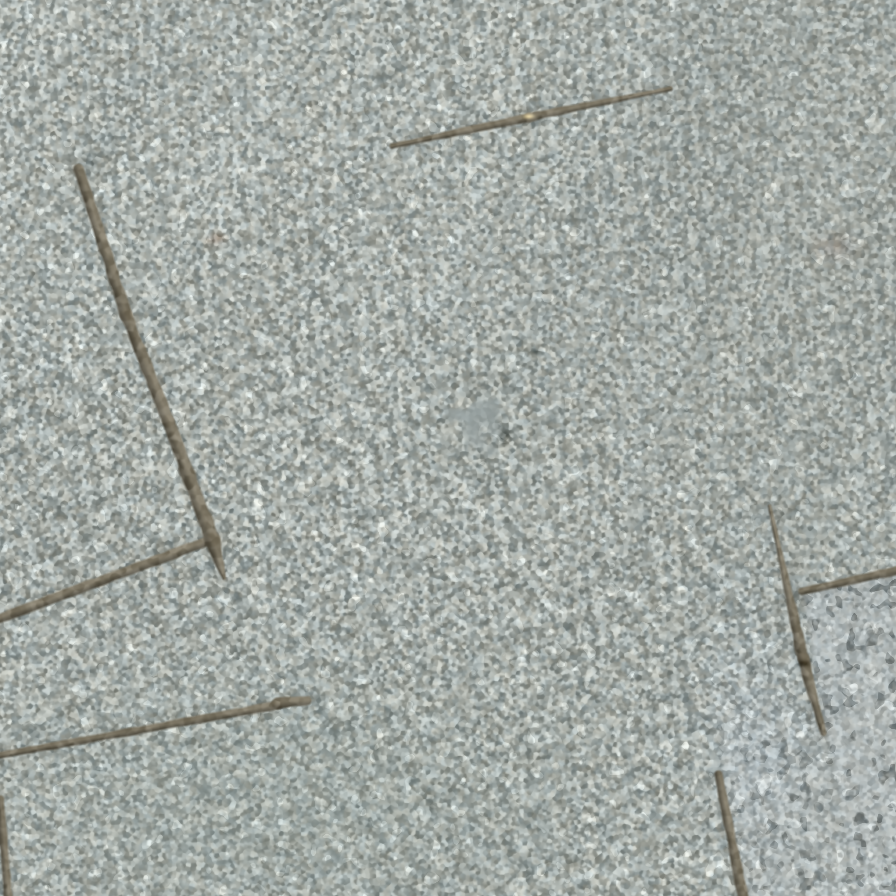
A three.js fragment shader for this texture:

```glsl
varying vec2 vUv;

float hash(vec2 p) {
  return fract(sin(dot(p, vec2(127.1, 311.7))) * 43758.55);
}

// Cellular noise: random cell tones blended softly around jittered centres
float grain(vec2 p) {
  vec2 cell = floor(p), f = fract(p);
  float total = 0.0, weights = 0.0;
  for (int y = -1; y <= 1; y++) {
    for (int x = -1; x <= 1; x++) {
      vec2 o = vec2(float(x), float(y));
      vec2 id = cell + o;
      vec2 d = o + vec2(hash(id + 7.3), hash(id + 41.9)) - f;
      float w = exp(-4.0 * dot(d, d));
      total += w * hash(id);
      weights += w;
    }
  }
  return total / weights;
}

float spot(vec2 p, vec2 centre, vec2 radius) {
  vec2 d = (p - centre) / radius;
  return exp(-dot(d, d));
}

// Tapered joint filled with brown grit, darker along its lower edge
void joint(inout vec3 col, vec2 p, vec2 a, vec2 b, float wa, float wb) {
  vec2 ab = b - a;
  float t = clamp(dot(p - a, ab) / dot(ab, ab), 0.0, 1.0);
  vec2 off = p - a - ab * t;
  vec2 side = normalize(vec2(-ab.y, ab.x)) * sign(ab.x);
  float halfWidth = mix(wa, wb, t) * (0.85 + 0.3 * grain(p * 75.0));
  float d = length(off);
  float across = dot(off, side) / halfWidth;
  float cover = 1.0 - smoothstep(halfWidth - 0.0020, halfWidth + 0.0018, d);
  vec3 grit = mix(vec3(0.34, 0.32, 0.27), vec3(0.49, 0.46, 0.39), smoothstep(-0.8, 0.3, across));
  grit += 0.20 * (grain(p * 170.0 + 19.0) - 0.5);
  col *= 1.0 - 0.06 * exp(-d * d / 0.00008);
  col = mix(col, grit, cover * 0.92);
}

void main() {
  vec2 p = vUv;

  // Broad, uneven tone of the paving
  vec3 col = vec3(0.636, 0.661, 0.643);
  float drift = sin(p.x * 7.0 + 2.0 * sin(p.y * 5.0)) * sin(p.y * 8.0 + p.x * 3.0);
  col += 0.004 * drift;
  col += 0.018 * spot(p, vec2(0.1, 0.95), vec2(0.45, 0.35));
  col -= 0.016 * spot(p, vec2(0.95, 0.75), vec2(0.25, 0.4));
  col -= vec3(0.018, 0.010, 0.010) * spot(p, vec2(0.32, 0.1), vec2(0.3, 0.14));

  // Paler, bluish slabs in the lower right corner
  float rightOfJoint = smoothstep(-0.004, 0.008, p.x - 0.893 - (0.340 - p.y) * 0.17);
  float belowJoint = smoothstep(-0.004, 0.008, 0.340 + (p.x - 0.893) * 0.215 - p.y);
  float lowSlab = smoothstep(-0.006, 0.02, p.x - 0.801 - (0.141 - p.y) * 0.2)
    * (1.0 - smoothstep(0.12, 0.26, p.y));
  float pale = max(rightOfJoint * belowJoint, 0.75 * lowSlab);
  col += pale * vec3(0.055, 0.057, 0.072);
  col += vec3(0.015, 0.022, 0.036) * spot(p, vec2(0.84, 0.2), vec2(0.06, 0.12));

  // Stone grain: fine speckle, calmer at the upper right and lower left
  float patchMask = smoothstep(0.032, 0.008,
    length((p - vec2(0.531, 0.525)) * vec2(1.0, 0.9)) + 0.035 * (grain(p * 70.0) - 0.5));
  float fine = grain(p * 250.0) - 0.5;
  float clump = grain(p * 130.0 + 31.0) - 0.5;
  float warmth = grain(p * 160.0 + 83.0) - 0.5;
  float calm = max(spot(p, vec2(0.95, 0.8), vec2(0.25, 0.4)), spot(p, vec2(0.25, 0.08), vec2(0.4, 0.16)));
  float contrast = (1.0 - 0.5 * patchMask) * (1.0 - 0.4 * pale) * (1.0 - 0.2 * calm);
  col += contrast * (0.40 * fine + 0.06 * clump);
  col += contrast * warmth * vec3(0.035, 0.0, -0.035);
  col += 0.11 * smoothstep(0.75, 0.88, grain(p * 135.0 + 57.0));
  col -= pale * 0.18 * smoothstep(0.64, 0.80, grain(p * 150.0 + 11.0));

  // Smooth patch, small stains and chips
  col = mix(col, vec3(0.57, 0.615, 0.62), 0.55 * patchMask);
  col -= 0.22 * spot(p, vec2(0.563, 0.514), vec2(0.006, 0.009));
  col -= 0.18 * spot(p, vec2(0.598, 0.609), vec2(0.005));
  col -= vec3(0.03, 0.09, 0.12) * spot(p, vec2(0.241, 0.733), vec2(0.010, 0.007));
  col -= vec3(0.04, 0.07, 0.08) * spot(p, vec2(0.931, 0.724), vec2(0.022, 0.014));
  col -= 0.10 * spot(p, vec2(0.105, 0.819), vec2(0.012, 0.006));
  col -= 0.06 * spot(p, vec2(0.266, 0.295), vec2(0.008, 0.022));

  // Joints on the left
  joint(col, p, vec2(0.000, 0.310), vec2(0.232, 0.396), 0.0055, 0.0055);
  joint(col, p, vec2(0.088, 0.811), vec2(0.141, 0.648), 0.0060, 0.0065);
  joint(col, p, vec2(0.141, 0.648), vec2(0.188, 0.530), 0.0065, 0.0070);
  joint(col, p, vec2(0.188, 0.530), vec2(0.237, 0.397), 0.0070, 0.0085);
  joint(col, p, vec2(0.237, 0.397), vec2(0.250, 0.355), 0.0100, 0.0020);
  joint(col, p, vec2(0.000, 0.157), vec2(0.310, 0.213), 0.0038, 0.0050);
  joint(col, p, vec2(0.310, 0.215), vec2(0.343, 0.218), 0.0065, 0.0045);
  joint(col, p, vec2(0.000, 0.108), vec2(0.009, 0.000), 0.0045, 0.0050);

  // Joints at the top and on the right
  joint(col, p, vec2(0.438, 0.837), vec2(0.590, 0.869), 0.0030, 0.0050);
  joint(col, p, vec2(0.590, 0.869), vec2(0.748, 0.901), 0.0050, 0.0025);
  joint(col, p, vec2(0.859, 0.435), vec2(0.896, 0.265), 0.0020, 0.0065);
  joint(col, p, vec2(0.896, 0.265), vec2(0.919, 0.182), 0.0065, 0.0035);
  joint(col, p, vec2(0.895, 0.340), vec2(1.000, 0.363), 0.0038, 0.0050);
  joint(col, p, vec2(0.802, 0.136), vec2(0.829, 0.000), 0.0045, 0.0058);

  // Bright fleck and dark knot inside the joints
  col += vec3(0.35, 0.32, 0.22) * spot(p, vec2(0.590, 0.870), vec2(0.006, 0.003));
  col -= 0.25 * spot(p, vec2(0.898, 0.260), vec2(0.007, 0.004));

  gl_FragColor = vec4(clamp(col, 0.0, 1.0), 1.0);
}
```
